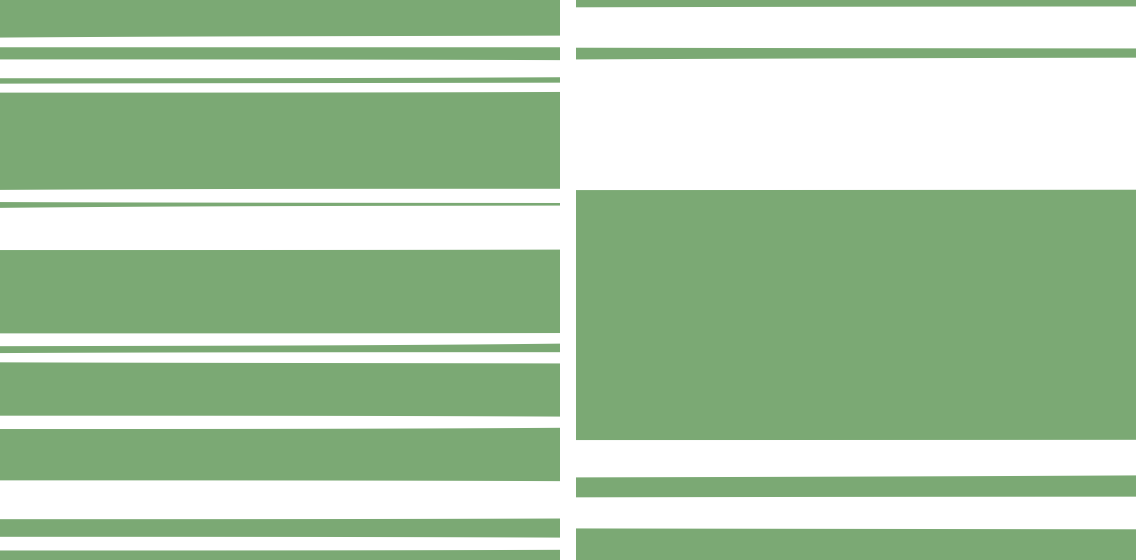
Left: the whole. Right: its middle third, enlarged.
This pattern is drawn by a WebGL 1 fragment shader. Its source:

```glsl
precision highp float;

uniform vec2 u_resolution;

const int STRIPE_COUNT = 10;
const float TABLE_UNIT = 0.001;
const vec3 LEAF_GREEN = vec3(0.482, 0.663, 0.455);
const vec3 WHITE = vec3(1.0);

// Height of a cut edge whose two ends drift away from its middle.
float cutEdge(float x, float height, float leftDrift, float rightDrift) {
  float left = 1.0 - x;
  return height + leftDrift * left * left * left + rightDrift * x * x * x;
}

// Signed distance to a stripe, negative inside; y is measured downwards.
float stripeDistance(vec2 p, vec2 span, vec4 drift) {
  float top = cutEdge(p.x, span.x, drift.x, drift.y);
  float bottom = cutEdge(p.x, span.y, drift.z, drift.w);
  return max(top - p.y, p.y - bottom);
}

float coverage(float distanceToEdge, float pixel) {
  return clamp(0.5 - distanceToEdge / pixel, 0.0, 1.0);
}

void main() {
  vec2 p = gl_FragCoord.xy / u_resolution;
  p.y = 1.0 - p.y;
  float pixel = 1.0 / u_resolution.y;

  // Top and bottom of each stripe, in thousandths of the canvas.
  vec2 span[STRIPE_COUNT];
  span[0] = vec2(64.6, 84.4);
  span[1] = vec2(106.1, 139.7);
  span[2] = vec2(148.4, 165.4);
  span[3] = vec2(337.1, 362.1);
  span[4] = vec2(367.7, 446.5);
  span[5] = vec2(595.3, 617.4);
  span[6] = vec2(628.9, 648.2);
  span[7] = vec2(742.3, 766.1);
  span[8] = vec2(857.8, 927.1);
  span[9] = vec2(958.6, 983.0);

  // End drift: top left, top right, bottom left, bottom right.
  vec4 drift[STRIPE_COUNT];
  drift[0] = vec4(2.5, -1.0, 0.0, 0.0);
  drift[1] = vec4(0.0, 1.3, 0.0, -1.8);
  drift[2] = vec4(1.0, -0.8, 0.0, -1.2);
  drift[3] = vec4(2.0, 0.0, -1.3, 0.4);
  drift[4] = vec4(3.5, -0.6, 0.0, -0.8);
  drift[5] = vec4(0.0, -0.6, 0.8, -3.8);
  drift[6] = vec4(1.6, 0.0, -1.2, 0.8);
  drift[7] = vec4(0.0, 1.6, 0.0, -2.2);
  drift[8] = vec4(0.0, 1.4, 0.0, -1.2);
  drift[9] = vec4(0.0, 1.4, 0.0, -1.2);

  // Union of all stripes over the ground.
  float nearest = 1.0;
  for (int i = 0; i < STRIPE_COUNT; i++) {
    float d = stripeDistance(p, span[i] * TABLE_UNIT, drift[i] * TABLE_UNIT);
    nearest = min(nearest, d);
  }

  vec3 color = mix(LEAF_GREEN, WHITE, coverage(nearest, pixel));
  gl_FragColor = vec4(color, 1.0);
}
```
